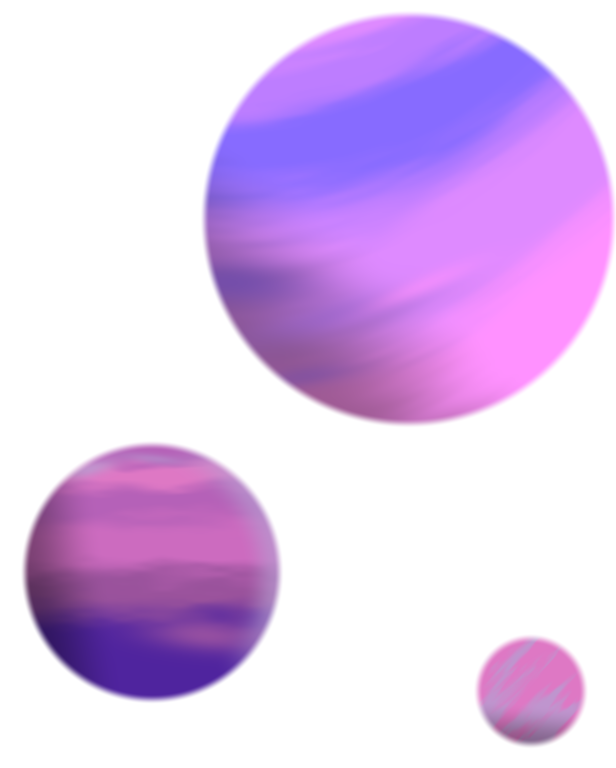
Give the GLSL for this background, as a WebGL 1 fragment shader.

```glsl
precision highp float;
// Three soft-edged gas planets on a white ground.
// Each disc is coloured by a ramp along curved, noise-warped bands,
// then tinted with soft patches and shaded towards one side.

uniform vec2 u_resolution;

// Placement: centre x, centre y, radius, in canvas heights
const vec3 LARGE  = vec3(0.5326, 0.7148, 0.2660);
const vec3 MEDIUM = vec3(0.1982, 0.2550, 0.1655);
const vec3 SMALL  = vec3(0.6914, 0.1000, 0.0690);
const float EDGE = 0.0065;

// Palette
const vec3 WHITE  = vec3(1.0);
const vec3 ROSE   = vec3(1.00, 0.57, 1.00);
const vec3 ORCHID = vec3(0.87, 0.54, 1.00);
const vec3 VIOLET = vec3(0.74, 0.49, 1.00);
const vec3 BLUE   = vec3(0.53, 0.42, 1.00);
const vec3 DUSK   = vec3(0.42, 0.29, 0.68);
const vec3 PINK   = vec3(0.87, 0.47, 0.77);
const vec3 MAUVE  = vec3(0.71, 0.38, 0.72);
const vec3 PLUM   = vec3(0.80, 0.42, 0.75);
const vec3 INDIGO = vec3(0.31, 0.14, 0.62);
const vec3 MIST   = vec3(0.71, 0.62, 0.82);

float hash(vec2 p) {
  return fract(sin(dot(p, vec2(127.1, 311.7))) * 43758.545);
}

float noise(vec2 p) {
  vec2 i = floor(p);
  vec2 f = fract(p);
  f = f * f * (3.0 - 2.0 * f);
  return mix(mix(hash(i), hash(i + vec2(1.0, 0.0)), f.x),
             mix(hash(i + vec2(0.0, 1.0)), hash(i + vec2(1.0, 1.0)), f.x), f.y);
}

// Layered noise, centred on zero
float streaks(vec2 p) {
  float sum = 0.0;
  float amp = 0.5;
  for (int i = 0; i < 3; i++) {
    sum += amp * (noise(p) - 0.5);
    p = p * 2.03 + 17.3;
    amp *= 0.5;
  }
  return sum;
}

// Soft elliptical patch, tilted by a slope
float patchAt(vec2 p, vec2 centre, vec2 size, float slope) {
  vec2 q = p - centre;
  q.y -= slope * q.x;
  q /= size;
  return exp(-dot(q, q));
}

vec3 largePlanet(vec2 p) {
  float band = p.y - 0.43 * p.x - 0.25 * p.x * p.x;
  float n = streaks(vec2(p.x * 1.3 + 4.0, band * 7.0));
  float b = band + 0.30 * n;
  vec3 col = mix(ROSE, ORCHID, smoothstep(-0.75, -0.35, b));
  col = mix(col, VIOLET, smoothstep(-0.10, 0.22, b));
  col = mix(col, BLUE, smoothstep(0.14, 0.42, b));
  col = mix(col, VIOLET, smoothstep(0.55, 0.76, b));
  col = mix(col, ORCHID, smoothstep(0.84, 1.0, b));
  // Shadow on the lower left, with dusky and bright streaks
  float shade = smoothstep(0.22, 0.98, dot(p, vec2(-0.65, -0.76)) + 0.2 * n);
  col *= mix(vec3(1.0), vec3(0.62, 0.62, 0.58), shade);
  col = mix(col, DUSK, 0.75 * patchAt(p, vec2(-0.86, -0.31), vec2(0.38, 0.11), -0.05));
  col = mix(col, VIOLET * 0.8, 0.65 * patchAt(p, vec2(-0.32, -0.47), vec2(0.42, 0.08), 0.22));
  col = mix(col, DUSK, 0.4 * patchAt(p, vec2(-0.50, -0.77), vec2(0.25, 0.05), 0.15));
  col = mix(col, ROSE, 0.6 * patchAt(p, vec2(0.06, -0.33), vec2(0.28, 0.05), 0.42));
  return col;
}

vec3 mediumPlanet(vec2 p) {
  float n = streaks(vec2(p.x * 1.6 + 9.0, p.y * 6.0));
  float y = p.y + 0.32 * n;
  vec3 col = mix(INDIGO, MAUVE * 0.85, smoothstep(-0.55, -0.15, y));
  col = mix(col, PLUM, smoothstep(-0.15, 0.12, y));
  col = mix(col, MAUVE, smoothstep(0.25, 0.48, y));
  col = mix(col, PINK, smoothstep(0.56, 0.74, y));
  col = mix(col, MAUVE, smoothstep(0.84, 0.98, y));
  // Bright and pale streaks
  col = mix(col, MAUVE * 0.88, 0.85 * patchAt(p, vec2(0.42, -0.50), vec2(0.48, 0.12), -0.08));
  col = mix(col, MIST, 0.7 * patchAt(p, vec2(-0.50, 0.81), vec2(0.22, 0.06), 0.25));
  col = mix(col, MIST, 0.5 * patchAt(p, vec2(0.02, 0.89), vec2(0.25, 0.04), -0.1));
  // Shadow on the left, haze on the right rim
  col *= 1.0 - 0.40 * smoothstep(0.35, 1.0, -p.x - 0.15 * p.y);
  float haze = smoothstep(0.72, 1.0, length(p)) * smoothstep(0.3, 0.9, p.x + 0.25 * p.y);
  return mix(col, MIST, 0.65 * haze);
}

vec3 smallPlanet(vec2 p) {
  vec2 q = vec2(0.68 * p.x + 0.73 * p.y, 0.73 * p.x - 0.68 * p.y);
  float n = streaks(vec2(q.x * 1.1 + 2.0, q.y * 5.0));
  float pale = smoothstep(-0.05, 0.22, n - 0.12 * p.y);
  pale = max(pale, 0.75 * patchAt(p, vec2(-0.55, -0.15), vec2(0.5, 0.16), 0.9));
  vec3 col = mix(PINK, MIST, 0.75 * pale);
  return col * (1.0 - 0.32 * smoothstep(0.25, 1.0, -p.y - 0.1 * p.x));
}

float disc(vec2 uv, vec3 planet) {
  return 1.0 - smoothstep(-EDGE, EDGE, length(uv - planet.xy) - planet.z);
}

void main() {
  vec2 uv = gl_FragCoord.xy / u_resolution.y;
  vec3 col = WHITE;
  col = mix(col, largePlanet((uv - LARGE.xy) / LARGE.z), disc(uv, LARGE));
  col = mix(col, mediumPlanet((uv - MEDIUM.xy) / MEDIUM.z), disc(uv, MEDIUM));
  col = mix(col, smallPlanet((uv - SMALL.xy) / SMALL.z), disc(uv, SMALL));
  gl_FragColor = vec4(col, 1.0);
}
```
